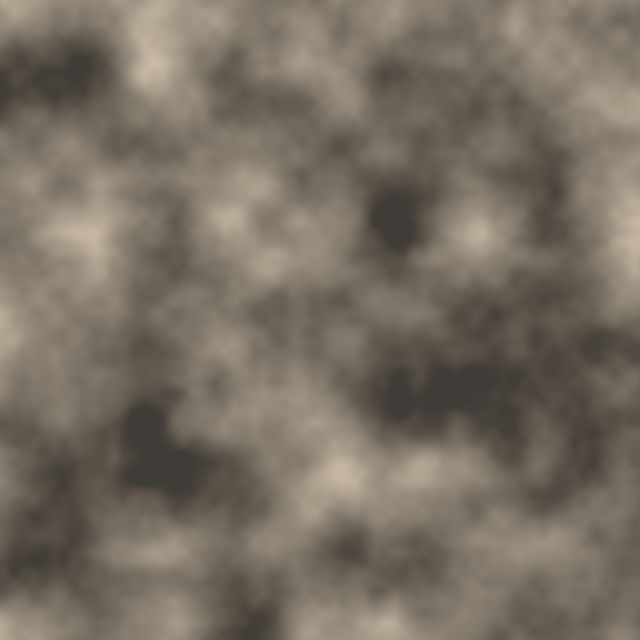
This texture is drawn by a WebGL 2 fragment shader. Its source:

```glsl
#version 300 es
precision highp float;
// Soft, blurred mottling of warm grey stone, from dark umber to pale beige.

uniform vec2 u_resolution;
out vec4 fragColor;

const float BASE_CELLS = 8.0;   // coarse noise cells across the canvas
const int OCTAVES = 4;
const float OCTAVE_GAIN = 0.45;

// Integer hash of a lattice point, giving a value in 0..1
float hash(ivec2 cell, uint seed) {
    uvec2 q = uvec2(cell) * uvec2(1597334673u, 3812015801u);
    uint h = (q.x ^ q.y ^ (seed * 2654435769u)) * 1597334673u;
    h = (h ^ (h >> 16)) * 2246822519u;
    h ^= h >> 13;
    return float(h >> 8) / 16777216.0;
}

// Smoothly interpolated lattice noise
float valueNoise(vec2 p, uint seed) {
    ivec2 cell = ivec2(floor(p));
    vec2 f = fract(p);
    vec2 w = f * f * (3.0 - 2.0 * f);
    float bottom = mix(hash(cell, seed), hash(cell + ivec2(1, 0), seed), w.x);
    float top = mix(hash(cell + ivec2(0, 1), seed), hash(cell + ivec2(1, 1), seed), w.x);
    return mix(bottom, top, w.y);
}

// Layered noise, normalised to 0..1
float layeredNoise(vec2 p, float gain) {
    float sum = 0.0, total = 0.0, weight = 1.0;
    for (int i = 0; i < OCTAVES; i++) {
        sum += weight * valueNoise(p, uint(i) + 11u);
        total += weight;
        weight *= gain;
        p = p * 2.0 + vec2(0.37, 0.61);
    }
    return sum / total;
}

// Colour ramp through the stone tones
vec3 stoneColour(float tone) {
    const vec3 charcoal = vec3(0.25, 0.235, 0.215);
    const vec3 umber    = vec3(0.355, 0.318, 0.283);
    const vec3 olive    = vec3(0.475, 0.445, 0.395);
    const vec3 taupe    = vec3(0.60, 0.55, 0.49);
    const vec3 beige    = vec3(0.79, 0.735, 0.655);
    vec3 colour = mix(charcoal, umber, smoothstep(0.15, 0.33, tone));
    colour = mix(colour, olive, clamp((tone - 0.31) / 0.18, 0.0, 1.0));
    colour = mix(colour, taupe, clamp((tone - 0.49) / 0.17, 0.0, 1.0));
    return mix(colour, beige, clamp((tone - 0.66) / 0.24, 0.0, 1.0));
}

void main() {
    vec2 uv = gl_FragCoord.xy / min(u_resolution.x, u_resolution.y);
    float tone = layeredNoise(uv * BASE_CELLS, OCTAVE_GAIN);
    // Slight contrast lift around the middle grey
    tone = 0.5 + (tone - 0.5) * 1.08;
    fragColor = vec4(stoneColour(tone), 1.0);
}
```
